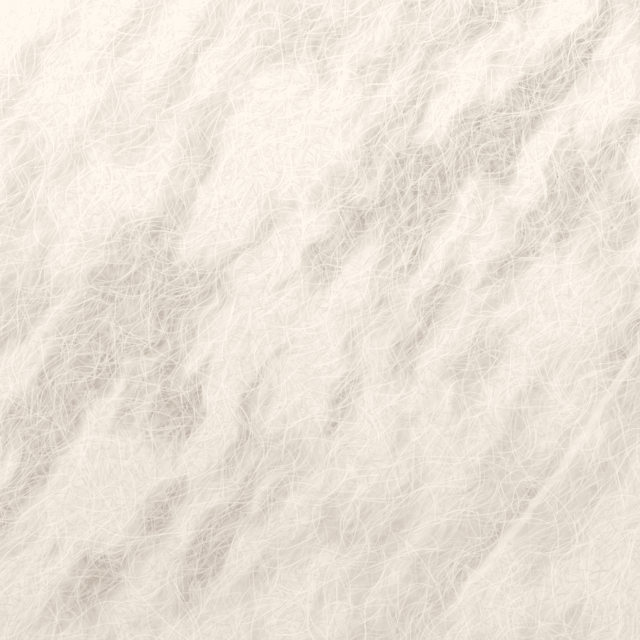
This texture is drawn by a WebGL 2 fragment shader. Its source:

```glsl
#version 300 es
precision highp float;
// Cream mohair fleece: fine curled hairs over soft diagonal tufts and one loose strand.

uniform vec2 u_resolution;
out vec4 fragColor;

const vec3 SHADE = vec3(0.790, 0.745, 0.697);
const vec3 CREAM = vec3(0.985, 0.958, 0.919);
const float FLOW_ANGLE = 1.0;      // lean of the tufts, radians
const vec2 TUFT_SCALE = vec2(6.5, 20.0); // along and across the flow
const float GAP_DEPTH = 0.62;      // darkness between tufts
const float LIGHT_SLOPE = 0.32;    // brightening from bottom to top
const float SPECKLE_SCALE = 125.0; // tiny openings between hairs
const float CONTRAST = 1.4;
const float MEAN_IN = 0.60;
const float MEAN_OUT = 0.67;
const int HAIR_LAYERS = 15;
const float HAIR_WIDTH = 0.0012;
const float HAIR_OPACITY = 0.5;
const float STRAY_OPACITY = 0.3;
const vec2 STRAND_START = vec2(0.68, 0.03);
const float STRAND_ANGLE = 0.93;
const float STRAND_WIDTH = 0.009;

vec4 hash4(vec3 p) {
  vec4 q = fract(p.xyzx * vec4(0.1031, 0.1030, 0.0973, 0.1099));
  q += dot(q, q.wzxy + 33.33);
  return fract((q.xxyz + q.yzzw) * q.zywx);
}

// Coordinates measured along (x) and across (y) a direction.
vec2 alongAcross(vec2 p, float angle) {
  float c = cos(angle), s = sin(angle);
  return vec2(c * p.x + s * p.y, c * p.y - s * p.x);
}

float valueNoise(vec2 p) {
  vec2 cell = floor(p), f = fract(p);
  f = f * f * (3.0 - 2.0 * f);
  float a = hash4(vec3(cell, 5.0)).x;
  float b = hash4(vec3(cell + vec2(1, 0), 5.0)).x;
  float c = hash4(vec3(cell + vec2(0, 1), 5.0)).x;
  float d = hash4(vec3(cell + vec2(1, 1), 5.0)).x;
  return mix(mix(a, b, f.x), mix(c, d, f.x), f.y);
}

float fbm(vec2 p) {
  float sum = 0.0, weight = 0.54;
  for (int i = 0; i < 4; i++) {
    sum += weight * valueNoise(p);
    p = p * 2.03 + 17.7;
    weight *= 0.5;
  }
  return sum;
}

// One curved, tapering hair per cell, gathered from the neighbouring cells.
float hairs(vec2 p, float scale, float spread, float seed, float pixel) {
  vec2 q = alongAcross(p, seed * 1.7) * scale + seed * 7.3 + 60.0;
  vec2 home = floor(q);
  float mask = 0.0;
  for (int j = -1; j <= 1; j++) {
    for (int i = -1; i <= 1; i++) {
      vec2 cell = home + vec2(i, j);
      vec4 r = hash4(vec3(cell, seed));
      float angle = FLOW_ANGLE - seed * 1.7 + (r.z - 0.5) * spread;
      vec2 d = alongAcross(q - cell - r.xy, angle);
      float bend = (r.w - 0.5) * 1.1;
      float slope = 2.0 * bend * d.x;
      float dist = abs(d.y - bend * (d.x * d.x - 0.2)) / (scale * sqrt(1.0 + slope * slope));
      float taper = 1.0 - smoothstep(0.45, 0.95, abs(d.x));
      float line = 1.0 - smoothstep(HAIR_WIDTH * 0.3, HAIR_WIDTH + 0.5 * pixel, dist);
      mask = max(mask, line * taper);
    }
  }
  return mask;
}

void main() {
  float side = min(u_resolution.x, u_resolution.y);
  vec2 p = gl_FragCoord.xy / side;
  float pixel = 1.0 / side;

  // Layered sines make the coat wavy
  vec2 curl = 0.009 * sin(p.yx * vec2(17.0, 21.0) + vec2(0.4, 2.1))
            + 0.003 * sin(p.yx * vec2(61.0, 53.0) + p * 29.0);
  vec2 coat = p + curl;

  // Tufts with open gaps, strongest in a diagonal band
  float tuft = fbm(alongAcross(coat, FLOW_ANGLE) * TUFT_SCALE + 40.0);
  float offBand = alongAcross(p - vec2(0.5, 0.56), 0.74).y / 0.32;
  float band = exp(-offBand * offBand);
  float gap = (1.0 - smoothstep(0.30, 0.64, tuft)) * mix(0.42, 1.0, band);
  float light = LIGHT_SLOPE * (p.y - 0.5) + 0.12 * (fbm(p * 3.5 + 9.0) - 0.5);
  float tone = 0.79 + light - GAP_DEPTH * gap;
  float speckle = valueNoise(alongAcross(coat, FLOW_ANGLE) * SPECKLE_SCALE * vec2(0.7, 1.2));
  tone -= (0.10 + 0.34 * gap) * (speckle - 0.45);

  // Loose strand and the shadow beside it
  vec2 s = alongAcross(p - STRAND_START, STRAND_ANGLE);
  s.y += 0.016 * sin(s.x * 6.0) + 0.0015 * sin(s.x * 70.0);
  float reach = smoothstep(-0.05, 0.15, s.x);
  float strand = reach * (1.0 - smoothstep(0.3, 1.0, abs(s.y) / STRAND_WIDTH));
  float shadow = reach * exp(-pow((s.y - 0.018) / 0.014, 2.0));
  tone -= 0.2 * shadow;

  // Hairs from the deep undercoat to the bright surface
  for (int i = 0; i < HAIR_LAYERS; i++) {
    float depth = float(i) / float(HAIR_LAYERS - 1);
    float mask = hairs(coat, mix(48.0, 19.0, depth), mix(3.1, 1.9, depth), float(i) + 1.0, pixel);
    float hairTone = mix(0.50, 0.95, depth) + light - 0.16 * gap;
    tone = mix(tone, hairTone, mask * HAIR_OPACITY);
  }
  tone = mix(tone, 0.80 + 0.05 * sin(s.x * 190.0 + s.y * 300.0), 0.55 * strand);

  // Long stray hairs on top
  float stray = max(hairs(coat, 5.0, 3.1, 21.0, pixel), hairs(coat, 8.0, 2.4, 23.0, pixel));
  tone = mix(tone, 0.92, stray * STRAY_OPACITY);

  tone = MEAN_OUT + CONTRAST * (tone - MEAN_IN);
  fragColor = vec4(mix(SHADE, CREAM, clamp(tone, -0.1, 1.07)), 1.0);
}
```
